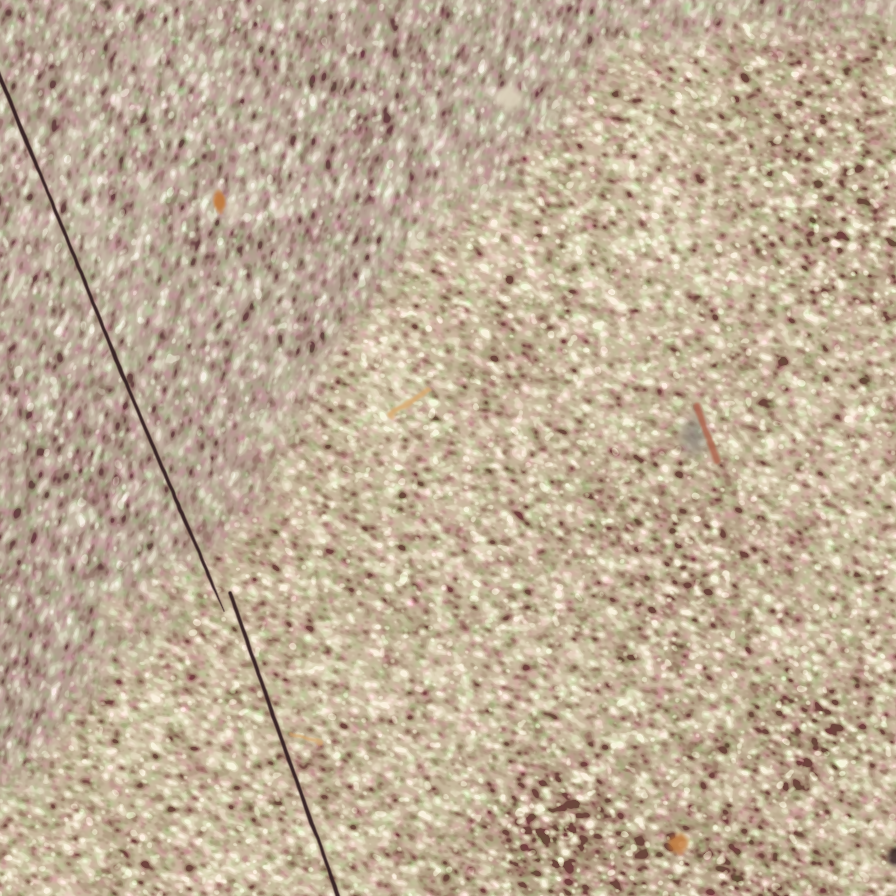
This texture is drawn by a Shadertoy shader. Its source:

```glsl
const vec3 DEEP = vec3(0.42, 0.27, 0.25);
const vec3 BROWN = vec3(0.61, 0.50, 0.43);
const vec3 MAUVE = vec3(0.72, 0.62, 0.56);
const vec3 OLIVE = vec3(0.69, 0.63, 0.53);
const vec3 SAND = vec3(0.78, 0.72, 0.63);
const vec3 CREAM = vec3(0.87, 0.83, 0.74);
const vec3 GLINT = vec3(0.97, 0.94, 0.88);
const vec3 CRACK = vec3(0.20, 0.12, 0.13);
const vec3 RUST = vec3(0.76, 0.47, 0.22);
const vec3 STRAW = vec3(0.85, 0.66, 0.43);
const vec3 TWIG = vec3(0.68, 0.40, 0.31);
const vec3 SLATE = vec3(0.50, 0.48, 0.46);

const vec2 STREAK_SCALE = vec2(72.0, 125.0);  // grains per canvas, along and across
const vec2 GRAVEL_SCALE = vec2(88.0, 122.0);
const float STREAK_ANGLE = 1.30;
const float GRAVEL_ANGLE = -0.42;
const float GRAIN_CONTRAST = 0.50;
const float BASE_TONE = 0.545;
const float CRACK_WIDTH = 0.0019;

// Dark worn patches: centre, radius, strength
const vec4 PATCHES[6] = vec4[6](
    vec4(0.62, 0.06, 0.07, 1.00), vec4(0.91, 0.18, 0.06, 0.75),
    vec4(0.75, 0.37, 0.08, 0.45), vec4(0.95, 0.73, 0.08, 0.50),
    vec4(0.80, 0.03, 0.12, 0.40), vec4(0.90, 0.87, 0.06, 0.40));

// Integer hash giving three values in 0..1
vec3 hash3(vec2 cell, float seed) {
    uvec3 v = uvec3(ivec3(ivec2(cell), int(seed)) + 4096);
    v = v * 1664525u + 1013904223u;
    v.x += v.y * v.z; v.y += v.z * v.x; v.z += v.x * v.y;
    v ^= v >> 16u;
    v.x += v.y * v.z; v.y += v.z * v.x; v.z += v.x * v.y;
    return vec3(v >> 8u) / 16777216.0;
}

// Soft light and dark grains scattered one per cell
float grains(vec2 p, float seed) {
    vec2 cell = floor(p);
    float sum = 0.0;
    for (int j = -1; j <= 1; j++)
    for (int i = -1; i <= 1; i++) {
        vec2 c = cell + vec2(i, j);
        vec3 h = hash3(c, seed);
        vec2 d = p - c - h.xy;
        sum += (2.0 * h.z - 1.0) * exp(-5.0 * dot(d, d));
    }
    return sum;
}

vec2 rotate(vec2 p, float a) {
    return mat2(cos(a), -sin(a), sin(a), cos(a)) * p;
}

// Broad grains, fine grit and bright pebble tops
float aggregate(vec2 p, float seed) {
    float broad = grains(p, seed);
    float grit = grains(p * 1.8 + 7.3, seed + 1.0);
    float pebble = smoothstep(0.35, 0.85, grains(p * vec2(1.25, 1.0) + 3.7, seed + 2.0));
    return broad + 0.40 * grit + 0.65 * pebble - 0.05;
}

vec3 stoneRamp(float t, float hue) {
    vec3 c = mix(DEEP, BROWN, smoothstep(0.0, 0.24, t));
    c = mix(c, mix(OLIVE, MAUVE, hue), smoothstep(0.24, 0.43, t));
    c = mix(c, SAND, smoothstep(0.43, 0.60, t));
    c = mix(c, CREAM, smoothstep(0.60, 0.79, t));
    return mix(c, GLINT, smoothstep(0.79, 1.1, t));
}

float segment(vec2 p, vec2 a, vec2 b) {
    vec2 d = b - a;
    return length(p - a - d * clamp(dot(p - a, d) / dot(d, d), 0.0, 1.0));
}

float cover(float dist, float radius, float blur) {
    return 1.0 - smoothstep(radius - blur, radius + blur, dist);
}

void mainImage(out vec4 fragColor, in vec2 fragCoord) {
    vec2 uv = fragCoord / min(iResolution.x, iResolution.y);
    float cloud = grains(uv * 7.0, 11.0);
    float wisp = grains(uv * 22.0, 12.0);

    // Greyer streaked ground at upper left, warm gravel at lower right
    float side = uv.x * 1.22 + 0.12 - uv.y + 0.08 * cloud + 0.05 * wisp;
    float warm = smoothstep(-0.08, 0.08, side);
    warm *= 1.0 - 0.8 * smoothstep(0.92, 1.0, uv.y + 0.03 * wisp);

    float worn = 0.0;
    for (int i = 0; i < 6; i++) {
        vec2 d = (uv - PATCHES[i].xy) / PATCHES[i].z;
        worn += PATCHES[i].w * exp(-dot(d, d));
    }
    worn = clamp(worn * (1.0 + 0.8 * wisp), 0.0, 1.0);

    // Stone tone and colour
    float streak = aggregate(rotate(uv, STREAK_ANGLE) * STREAK_SCALE, 21.0);
    float gravel = aggregate(rotate(uv, GRAVEL_ANGLE) * GRAVEL_SCALE, 31.0);
    float tone = BASE_TONE + mix(-0.045, 0.045, warm) + 0.06 * cloud + 0.05 * wisp;
    tone += GRAIN_CONTRAST * (1.0 + 0.6 * worn) * mix(streak * 0.9, gravel, warm) - 0.24 * worn;
    float tint = grains(rotate(uv, GRAVEL_ANGLE) * 105.0, 41.0);
    float hue = clamp(0.62 - 0.35 * warm + 0.9 * tint, 0.0, 1.0);
    vec3 color = stoneRamp(tone, hue);
    color += vec3(0.035, -0.035, 0.02) * tint + mix(vec3(-0.01, -0.005, 0.012), vec3(0.008, 0.004, -0.012), warm);

    // Scattered debris
    vec2 rough = uv + 0.003 * vec2(wisp, tint);
    color = mix(color, SLATE, 0.65 * cover(length((rough - vec2(0.775, 0.513)) * vec2(1.0, 0.7)), 0.013, 0.012));
    color = mix(color, CREAM, 0.9 * cover(length(rough - vec2(0.570, 0.890)), 0.014, 0.007));
    color = mix(color, CREAM, 0.7 * cover(length(rough - vec2(0.257, 0.766)), 0.009, 0.006));
    color = mix(color, RUST, 0.9 * cover(length((rough - vec2(0.245, 0.776)) * vec2(1.4, 0.8)), 0.009, 0.004));
    color = mix(color, RUST, 0.8 * cover(length(rough - vec2(0.758, 0.059)), 0.010, 0.005));
    color = mix(color, STRAW, 0.8 * cover(segment(rough, vec2(0.438, 0.537), vec2(0.478, 0.565)), 0.003, 0.0025));
    color = mix(color, STRAW, 0.7 * cover(segment(rough, vec2(0.325, 0.180), vec2(0.358, 0.172)), 0.002, 0.002));
    color = mix(color, TWIG, 0.85 * cover(segment(rough, vec2(0.778, 0.547), vec2(0.800, 0.486)), 0.0035, 0.0025));
    color = mix(color, CRACK, 0.8 * cover(length(rough - vec2(1.0, 0.043)), 0.009, 0.005));

    // Slanted crack in two overlapping runs
    vec2 wob = uv + vec2(0.0008 * wisp + 0.0005 * tint, 0.0);
    float upper = min(segment(wob, vec2(-0.01, 0.939), vec2(0.150, 0.550)),
                      segment(wob, vec2(0.150, 0.550), vec2(0.250, 0.318)));
    float lower = min(segment(wob, vec2(0.257, 0.338), vec2(0.3125, 0.180)),
                      segment(wob, vec2(0.3125, 0.180), vec2(0.381, -0.01)));
    float gap = min(upper + 0.0016 * (1.0 - smoothstep(0.31, 0.37, uv.y)), lower);
    color = mix(color, BROWN, 0.45 * cover(gap, 0.0035, 0.003));
    color = mix(color, CRACK, 0.94 * cover(gap, CRACK_WIDTH + 0.0005 * wisp, 0.0013));

    fragColor = vec4(clamp(color, 0.0, 1.0), 1.0);
}
```
